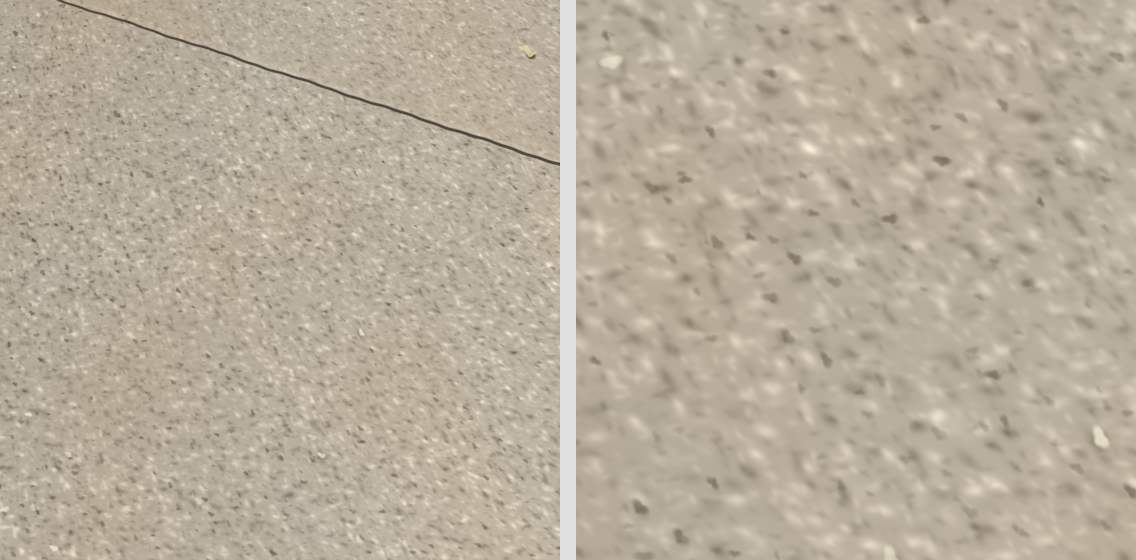
Left: the whole. Right: its middle third, enlarged.
Write a Shadertoy shader that draws this texture.

```glsl
// Weathered concrete pavement: fine slanted grain, dark pits, pale chips and one slab joint.

const vec3  CONCRETE     = vec3(0.728, 0.688, 0.618);
const vec3  JOINT_COLOR  = vec3(0.24, 0.22, 0.19);
const vec3  CHIP_COLOR   = vec3(0.93, 0.90, 0.81);
const vec3  STONE_COLOR  = vec3(0.38, 0.35, 0.31);
const vec3  LEAF_COLOR   = vec3(0.88, 0.84, 0.62);
const vec3  SHADOW_COLOR = vec3(0.25, 0.23, 0.14);
const vec2  JOINT_START  = vec2(0.105, 1.0);
const vec2  JOINT_END    = vec2(1.0, 0.706);
const vec2  LEAF_POS     = vec2(0.943, 0.909);
const float JOINT_WIDTH  = 0.0021;
const float GRAIN_ANGLE  = -0.5;
const float GRAIN_SPREAD = 1.5;
const float GRAIN_SCALE  = 74.0;
const float GRAIN_DEPTH  = 0.155;
const float FINE_DEPTH   = 0.085;
const float PIT_SCALE    = 46.0;
const float PIT_DEPTH    = 0.20;
const float TILT         = 0.50;   // how much grain shrinks toward the top

vec3 hash3(vec2 p) {
    vec3 q = fract(vec3(p.xyx) * vec3(0.1031, 0.1030, 0.0973));
    q += dot(q, q.yxz + 33.33);
    return fract((q.xxy + q.yzz) * q.zyx);
}

// Coordinates of d along and across a direction
vec2 turn(vec2 d, float angle) {
    vec2 along = vec2(cos(angle), sin(angle));
    return vec2(dot(d, along), dot(d, vec2(-along.y, along.x)));
}

// Soft signed cellular noise made of stretched, slanted spots
float grain(vec2 p) {
    vec2 cell = floor(p);
    float sum = 0.0;
    for (int y = -1; y <= 1; y++) {
        for (int x = -1; x <= 1; x++) {
            vec2 id = cell + vec2(x, y);
            vec3 h = hash3(id);
            float tone = hash3(id + 71.0).x * 2.0 - 1.0;
            vec2 d = turn(p - id - h.xy, GRAIN_ANGLE + (h.z - 0.5) * GRAIN_SPREAD);
            d.y *= 1.9;
            sum += tone * exp(-5.0 * dot(d, d));
        }
    }
    return sum;
}

// Scattered slanted ellipses; share is the part of the cells that hold one
float flecks(vec2 p, float share, float softness) {
    p = turn(p, 0.35);
    vec2 id = floor(p);
    vec3 h = hash3(id + 19.0);
    vec3 k = hash3(id + 143.0);
    vec2 d = turn(p - id - mix(vec2(0.3), vec2(0.7), h.xy), GRAIN_ANGLE - 0.35 + (k.x - 0.5) * 1.4);
    float wave = 1.0 + 0.18 * sin(3.0 * atan(d.y, d.x) + 6.3 * k.y);
    float size = mix(0.13, 0.25, k.y);
    float dist = length(d * vec2(1.0, 1.9)) - size * wave;
    float present = smoothstep(0.0, 0.04, share - h.z);
    return present * mix(0.45, 1.0, k.z) * (1.0 - smoothstep(-softness, softness, dist));
}

// Broad stains from layered sines, about -1 to 1
float stains(vec2 p) {
    float sum = sin(7.0 * p.x + 3.0 * sin(4.0 * p.y + 1.0));
    sum += 0.8 * sin(11.0 * p.y - 5.0 * p.x + 2.0 * sin(6.0 * p.x));
    sum += 0.5 * sin(19.0 * p.x + 15.0 * p.y + 2.0 * sin(13.0 * p.y));
    return sum / 2.3;
}

void mainImage(out vec4 fragColor, in vec2 fragCoord) {
    vec2 uv = fragCoord / iResolution.xy;

    // Ground coordinates, finer toward the top
    float depth = 1.25 - TILT * uv.y;
    vec2 ground = vec2((uv.x - 0.5) / depth, -log(depth) / TILT) + 3.0;

    // Slab joint: positive distance is the far slab
    vec2 run = normalize(JOINT_END - JOINT_START);
    vec2 rel = uv - JOINT_START;
    float along = dot(rel, run);
    float across = dot(rel, vec2(-run.y, run.x));
    across += 0.0010 * sin(along * 37.0) + 0.0005 * sin(along * 131.0);
    float farSlab = smoothstep(-0.002, 0.002, across);
    float smoothBand = farSlab * exp(-across * 12.0);

    // Broad tone and grain
    float stain = stains(uv);
    float rough = (0.95 + 0.18 * stain) * (1.0 - 0.45 * smoothBand);
    float tone = 0.014 * stain + 0.035 * (uv.x - 0.5) - 0.01 * uv.y;
    tone += rough * GRAIN_DEPTH * grain(ground * GRAIN_SCALE);
    tone += rough * FINE_DEPTH * grain(ground * GRAIN_SCALE * 1.75 + 40.0);

    // Dark pits, denser near the bottom and left
    float pitShare = 0.20 + 0.24 * (1.0 - uv.y) - 0.12 * uv.x - 0.07 * stain;
    pitShare *= 1.0 - 0.7 * farSlab;
    tone -= PIT_DEPTH * flecks(ground * PIT_SCALE, pitShare, 0.11);
    tone -= 0.6 * PIT_DEPTH * flecks(ground * PIT_SCALE * 1.5 + 9.0, 0.22, 0.16);
    vec3 color = CONCRETE + tone * vec3(1.0, 1.0, 0.97);
    color += vec3(0.008, 0.0, -0.008) * (stains(uv.yx + 2.0) + smoothBand);

    // Sparse dark stones and pale chips
    float stones = flecks(ground * 27.0 + 5.0, 0.055 * (1.0 - uv.x), 0.06);
    color = mix(color, STONE_COLOR, 0.8 * stones);
    color = mix(color, CHIP_COLOR, 0.9 * flecks(ground * 36.0 + 23.0, 0.045, 0.08));

    // Joint line with a worn pale lip
    float width = JOINT_WIDTH * (0.8 + 0.4 * along);
    color += 0.035 * exp(-pow((across - 0.006) / 0.004, 2.0));
    float joint = 1.0 - smoothstep(width - 0.0014, width + 0.0018, abs(across));
    color = mix(color, JOINT_COLOR, 0.88 * joint);

    // Small dry leaf and its shadow
    vec2 leaf = turn(uv - LEAF_POS, -0.35);
    float curl = 0.004 * sin(leaf.x * 260.0);
    float shadow = length((leaf - vec2(0.008, -0.006)) * vec2(1.0, 1.3)) - 0.008;
    float blade = length((leaf + vec2(0.0, curl)) * vec2(1.0, 2.6)) - 0.015;
    color = mix(color, SHADOW_COLOR, 0.75 * (1.0 - smoothstep(-0.003, 0.003, shadow)));
    color = mix(color, LEAF_COLOR, 0.85 * (1.0 - smoothstep(-0.003, 0.003, blade)));

    fragColor = vec4(clamp(color, 0.0, 1.0), 1.0);
}
```
